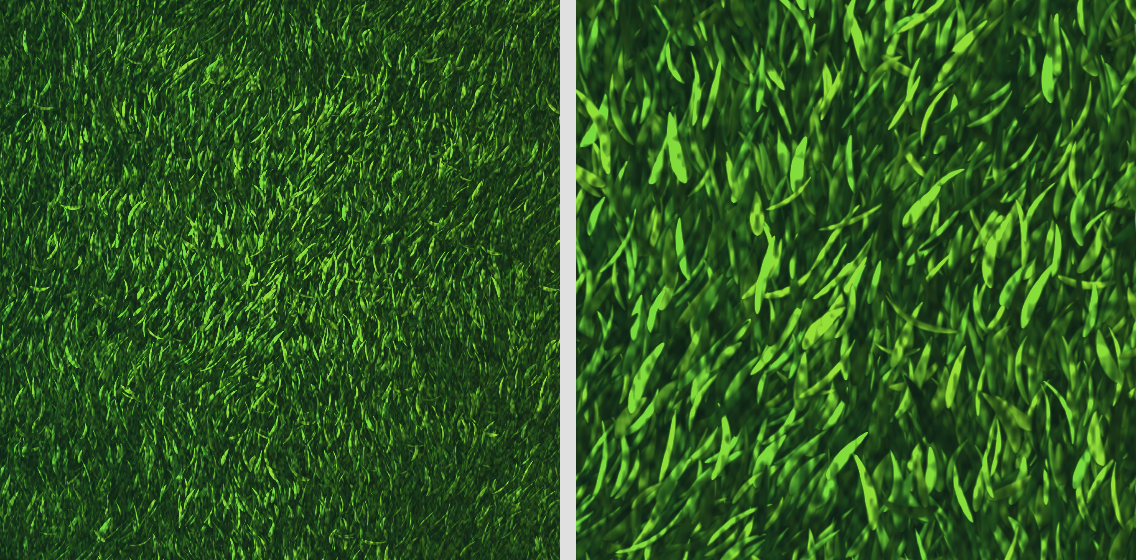
Left: the whole. Right: its middle third, enlarged.
A three.js fragment shader for this texture:

```glsl
varying vec2 vUv;

const int LAYERS = 14;
const float CELL = 0.026;            // spacing of blades within a layer
const vec2 HALF_LENGTH = vec2(0.012, 0.025);
const vec2 HALF_WIDTH = vec2(0.0014, 0.0042);
const float EDGE = 0.0009;           // softness of blade outlines
const float LEAN = -0.22;            // mean tilt, towards the right
const float LEAN_SPREAD = 1.0;
const float SPRAWL = 0.1;            // share of blades lying at any angle
const float BEND = 0.6;
const float BRIGHTNESS = 1.55;
const float SHADOW = 0.38;
const float GRAIN = 0.22;
const vec2 LIGHT_CENTER = vec2(0.42, 0.53);

const vec3 GAP = vec3(0.035, 0.10, 0.07);
const vec3 SHADE = vec3(0.08, 0.18, 0.09);
const vec3 DEEP = vec3(0.12, 0.27, 0.10);
const vec3 MOSS = vec3(0.18, 0.38, 0.11);
const vec3 LEAF = vec3(0.28, 0.53, 0.15);
const vec3 FRESH = vec3(0.39, 0.69, 0.18);
const vec3 TIP = vec3(0.53, 0.87, 0.23);

float hash(vec2 p) {
  return fract(sin(dot(p, vec2(127.1, 311.7))) * 43758.5);
}

vec4 hash4(vec2 p) {
  return vec4(hash(p), hash(p + 17.3), hash(p + 41.9), hash(p + 73.1));
}

float noise(vec2 p) {
  vec2 i = floor(p);
  vec2 f = fract(p);
  f = f * f * (3.0 - 2.0 * f);
  return mix(mix(hash(i), hash(i + vec2(1.0, 0.0)), f.x),
             mix(hash(i + vec2(0.0, 1.0)), hash(i + 1.0), f.x), f.y);
}

// Dark gaps through to bright tips; tone runs from -0.2 to 1
vec3 grassRamp(float tone) {
  float t = tone * 5.0;
  vec3 color = mix(GAP, SHADE, clamp(t + 1.0, 0.0, 1.0));
  color = mix(color, DEEP, clamp(t, 0.0, 1.0));
  color = mix(color, MOSS, clamp(t - 1.0, 0.0, 1.0));
  color = mix(color, LEAF, clamp(t - 2.0, 0.0, 1.0));
  color = mix(color, FRESH, clamp(t - 3.0, 0.0, 1.0));
  return mix(color, TIP, clamp(t - 4.0, 0.0, 1.0));
}

// Signed distance to a curved, tapered blade; also gives its local coordinates
float bladeDistance(vec2 p, float angle, vec2 size, float bend, out vec2 local) {
  float c = cos(angle);
  float s = sin(angle);
  p = vec2(c * p.x + s * p.y, c * p.y - s * p.x);
  float along = p.y / size.y;
  float x = p.x - bend * size.y * (along * along - 0.4);
  float taper = sqrt(max(1.0 - along * along, 0.0)) * (1.0 - 0.35 * along);
  local = vec2(x / size.x, along);
  return abs(x) - size.x * taper + max(abs(p.y) - size.y, 0.0);
}

// Paints one layer of scattered blades over surface = (tone, tint)
vec2 paintLayer(vec2 surface, vec2 uv, float layer, float wind) {
  float height = layer / float(LAYERS - 1);
  vec2 seed = vec2(layer * 37.0, layer * 11.0);
  vec2 grid = uv / CELL + hash4(seed).xy;
  vec2 cell = floor(grid);

  for (int j = -1; j <= 1; j++) {
    for (int i = -1; i <= 1; i++) {
      vec2 id = cell + vec2(float(i), float(j));
      vec4 place = hash4(id + seed);
      vec4 look = hash4(id + seed + 151.7);
      vec2 p = (grid - id - place.xy) * CELL;

      float angle = LEAN + wind + (place.z - 0.5) * LEAN_SPREAD;
      angle += step(1.0 - SPRAWL, look.w) * (place.w - 0.5) * 3.0;
      vec2 size = vec2(mix(HALF_WIDTH.x, HALF_WIDTH.y, look.x * look.x),
                       mix(HALF_LENGTH.x, HALF_LENGTH.y, look.y));
      vec2 local;
      float d = bladeDistance(p, angle, size, (place.w - 0.5) * BEND, local);

      float shadow = 1.0 - smoothstep(-EDGE, 4.0 * EDGE, d);
      float cover = 1.0 - smoothstep(-EDGE, EDGE, d);
      float level = pow(look.z * (0.35 + 0.65 * height), 1.35);
      float shading = 0.82 - 0.22 * clamp(local.x, -1.0, 1.0) + 0.15 * local.y;
      surface.x *= 1.0 - SHADOW * shadow;
      surface = mix(surface, vec2(level * shading, look.w - 0.5), cover);
    }
  }
  return surface;
}

void main() {
  // Broad drifts of direction and light
  float wind = (noise(vUv * 9.0 + 5.0) - 0.5) * 0.9;
  float patches = noise(vUv * 5.0 + 31.0) + 0.5 * noise(vUv * 13.0);
  float light = 1.12 - 0.85 * length(vUv - LIGHT_CENTER) + 0.3 * (patches - 0.75);

  vec2 surface = vec2(0.0);
  for (int k = 0; k < LAYERS; k++) {
    surface = paintLayer(surface, vUv, float(k), wind);
  }

  // Fine fibres, then colour with slight warm and cool blades
  float fibre = noise(vUv * vec2(340.0, 190.0)) - 0.5;
  float tone = surface.x * BRIGHTNESS * light * (1.0 + fibre) + GRAIN * fibre - 0.02;
  float warmth = surface.y + 0.5 * (vUv.x - 0.5);
  vec3 tint = 1.0 + warmth * vec3(0.28, 0.02, -0.15);
  gl_FragColor = vec4(grassRamp(tone) * tint, 1.0);
}
```
